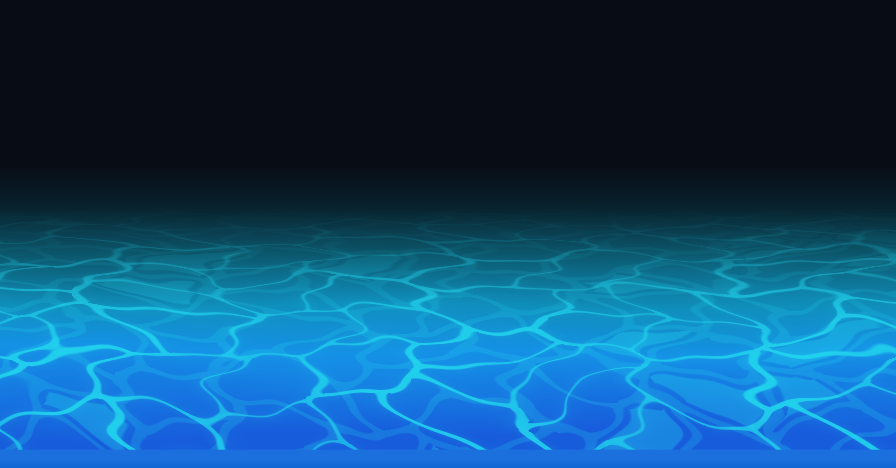
Reproduce this background procedurally as a Shadertoy shader.

```glsl
#define HORIZON 0.66
#define SHELF_TOP 0.039
#define CELLS_ACROSS 4.3
#define CELLS_DEEP 4.6
#define WARP 0.2
#define LINE_WIDTH 0.028
#define NODE_SPREAD 0.085
#define LINE_ALPHA 0.85
#define VEIL_ALPHA 0.22

const vec3 NIGHT = vec3(0.033, 0.047, 0.078);
const vec3 DUSK  = vec3(0.032, 0.135, 0.180);
const vec3 TEAL  = vec3(0.045, 0.345, 0.430);
const vec3 CYAN  = vec3(0.060, 0.560, 0.740);
const vec3 AZURE = vec3(0.080, 0.565, 0.900);
const vec3 DEEP  = vec3(0.090, 0.360, 0.860);
const vec3 SHELF = vec3(0.105, 0.440, 0.870);
const vec3 LIGHT = vec3(0.130, 0.840, 0.930);

float ramp(float a, float b, float t) {
    return clamp((t - a) / (b - a), 0.0, 1.0);
}

vec2 hash22(vec2 p) {
    vec3 q = fract(p.xyx * vec3(0.1031, 0.1030, 0.0973));
    q += dot(q, q.yzx + 33.33);
    return fract((q.xx + q.yz) * q.zy);
}

// Layered sines bend the straight cell walls into ripples
vec2 ripple(vec2 p) {
    vec2 bend = sin(p.yx * vec2(2.3, 2.7) + vec2(0.4, 1.9));
    bend += 0.5 * sin(p.yx * vec2(5.1, 4.3) + p * 1.7);
    bend += 0.22 * sin(p.yx * 9.7 + p.xy * 3.1);
    return p + WARP * bend;
}

// x: distance to the cell wall, y: closeness to a junction, z: cell id
vec3 cells(vec2 p) {
    vec2 base = floor(p);
    vec2 first = vec2(9.0), second = vec2(9.0), owner = base;
    float d1 = 99.0, d2 = 99.0, d3 = 99.0;
    for (int j = -2; j <= 2; j++)
    for (int i = -2; i <= 2; i++) {
        vec2 cell = base + vec2(i, j);
        vec2 site = cell + 0.1 + 0.8 * hash22(cell) - p;
        float d = dot(site, site);
        if (d < d1) {
            d3 = d2; d2 = d1; second = first;
            d1 = d; first = site; owner = cell;
        } else if (d < d2) {
            d3 = d2; d2 = d; second = site;
        } else {
            d3 = min(d3, d);
        }
    }
    float wall = (d2 - d1) / (2.0 * length(second - first) + 1e-4);
    float junction = exp(-9.0 * (sqrt(d3) - sqrt(d1)));
    return vec3(wall, junction, hash22(owner + 17.0).x);
}

// Vertical colour stops, from the floor up to the night
vec3 waterColor(float y) {
    vec3 c = mix(DEEP, AZURE, ramp(0.07, 0.25, y));
    c = mix(c, CYAN, ramp(0.25, 0.345, y));
    c = mix(c, TEAL, ramp(0.345, 0.455, y));
    c = mix(c, DUSK, ramp(0.455, 0.555, y));
    return mix(c, NIGHT, ramp(0.555, 0.65, y));
}

void mainImage(out vec4 fragColor, in vec2 fragCoord) {
    vec2 uv = fragCoord / iResolution.xy;
    float x = fragCoord.x / iResolution.y;
    float depth = max(HORIZON - uv.y, 0.05);

    // Rows of cells flatten towards the horizon
    vec2 plane = vec2(x * CELLS_ACROSS, -CELLS_DEEP * log(depth));
    float soft = CELLS_DEEP / (depth * iResolution.y);
    float sway = sin(x * 5.0 + 0.6) * sin(uv.y * 17.0 + x * 2.0);
    vec3 color = waterColor(uv.y + 0.018 * sway * (1.0 - ramp(0.2, 0.5, uv.y)));
    float near = 1.0 - smoothstep(0.25, 0.57, uv.y);

    // Pale veils: broad bands and a few filled cells
    vec3 veil = cells(ripple(plane * vec2(1.25, 1.05) + vec2(7.3, 2.1)));
    float band = 1.0 - smoothstep(0.0, soft + 0.02, veil.x - 0.03 - 0.12 * veil.y);
    float pool = smoothstep(0.0, soft + 0.03, veil.x - 0.13) * step(0.84, veil.z);
    color = mix(color, LIGHT, VEIL_ALPHA * near * max(band, 1.5 * pool));

    // Bright caustic net with swollen junctions
    vec3 net = cells(ripple(plane));
    float swell = 0.75 + 0.45 * sin(plane.x * 1.9 + sin(plane.y * 2.3));
    float reach = net.x - LINE_WIDTH * swell - NODE_SPREAD * net.y * net.y;
    float line = 1.0 - smoothstep(-0.5 * soft, 0.5 * soft + 0.012, reach);
    float halo = exp(-14.0 * max(reach, 0.0));
    color = mix(color, LIGHT, near * (LINE_ALPHA * (0.7 + 0.3 * swell) * line
                                      + 0.12 * halo * (1.0 - line)));

    // Flat shelf along the bottom
    float edge = 0.75 / iResolution.y;
    float shelf = 1.0 - smoothstep(SHELF_TOP - edge, SHELF_TOP + edge, uv.y);
    color = mix(color, SHELF - 0.04 * (1.0 - ramp(0.0, 0.02, uv.y)), shelf);

    fragColor = vec4(clamp(color, 0.0, 1.0), 1.0);
}
```
